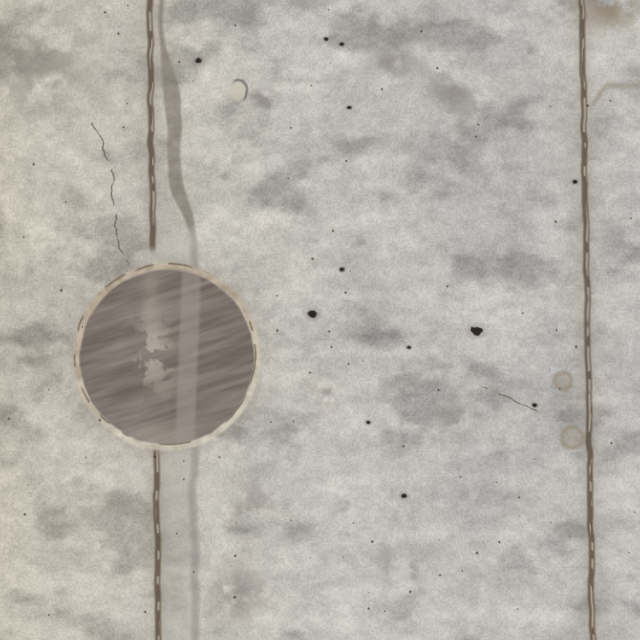
This texture is drawn by a Shadertoy shader. Its source:

```glsl
// Weathered concrete wall: two vertical joints, a filled core hole and a damp drip.
// Value noise makes the mottling; distance functions place the large parts;
// loops place smudges and pits, and a hashed grid adds pinholes.

#define DISC_CENTER vec2(.261, .442)
#define DISC_RADIUS .139
#define BASE_TONE .738
#define MOTTLE .17
#define GRAIN .07
#define SMUDGE .62
#define PIN_GRID 34.
#define PIN_CHANCE .1
#define PALE vec3(.79, .76, .7)
#define TAN vec3(.56, .51, .44)
#define SOOT vec3(.5, .475, .45)
#define HOLE vec3(.13, .11, .09)

vec3 col;
float px;

void paint(vec3 tint, float a) { col = mix(col, tint, clamp(a, 0., 1.)); }

float hash(vec2 p) {
  vec3 q = fract(p.xyx * .1031);
  q += dot(q, q.yzx + 33.33);
  return fract((q.x + q.y) * q.z);
}

float noise(vec2 p) {
  vec2 i = floor(p), f = fract(p);
  f *= f * (3. - 2. * f);
  return mix(mix(hash(i), hash(i + vec2(1, 0)), f.x),
             mix(hash(i + vec2(0, 1)), hash(i + 1.), f.x), f.y);
}

float fbm(vec2 p) {
  float sum = 0., amp = .516;
  for (int i = 0; i < 5; i++) {
    sum += amp * noise(p);
    p = mat2(1.6, 1.2, -1.2, 1.6) * p + 17.3;
    amp *= .5;
  }
  return sum;
}

float fill(float d, float soft) { return 1. - smoothstep(-soft - px, soft + px, d); }

float band(float d, float halfWidth, float soft) { return fill(abs(d) - halfWidth, soft); }

float blob(vec2 d, vec2 size) {
  d /= size;
  return exp(-dot(d, d));
}

// Grimy groove with a chipped pale core
void joint(vec2 p, float x, float a) {
  float d = p.x - x + .004 * (noise(vec2(p.y * 45., x * 9.)) - .5);
  float chips = smoothstep(.4, .65, noise(p * vec2(150, 75)));
  paint(TAN, a * .48 * exp(-abs(d) / .011));
  paint(HOLE * 2.5, a * .72 * band(d, .0046, .0015));
  paint(PALE * .93, a * .75 * chips * band(d - .001, .0017, .001));
}

vec3 concrete(vec2 p, float fine) {
  float broad = fbm(p * 4. + 3.1), mid = fbm(p * vec2(15, 23));
  float tone = BASE_TONE + MOTTLE * (.6 * broad + .8 * mid + .7 * fine - 1.05);
  tone += GRAIN * (noise(p * 370.) - .5);
  tone += .009 * smoothstep(.32, .45, p.x) * sin(p.y * 150. + 5. * broad);
  tone -= .11 * smoothstep(.55, .75, fbm(p * vec2(11, 17) + 9.));
  float warm = .75 * exp(-p.x * 3.2) + .25 * broad;
  return tone * mix(vec3(1, .995, .982), vec3(1.03, .995, .915), warm);
}

// Brushed dark filling with chalky marks
vec3 discFace(vec2 q) {
  float brush = fbm(mat2(.95, -.3, .3, .95) * q * vec2(14, 130) + 50.);
  vec3 face = vec3(.39, .352, .328) + .2 * brush;
  float chalk = blob(q + vec2(.022, -.005), vec2(.032, .055)) * smoothstep(.48, .62, fbm(q * 42. + 30.));
  chalk += .35 * blob(q + vec2(.026, -.1), vec2(.014, .07));
  chalk += .55 * blob(q + vec2(.01, .13), vec2(.07, .025));
  face = mix(face, PALE * .92, min(.75 * chalk, .8));
  return mix(face, vec3(.62, .59, .56), .55 * band(q.x - .033 - .04 * q.y, .015, .003));
}

void mainImage(out vec4 fragColor, in vec2 fragCoord) {
  vec2 p = fragCoord / iResolution.xy, q = p - DISC_CENTER;
  px = .7 / iResolution.y;
  float fine = fbm(p * vec2(65, 80)), rough = fbm(p * 32. + 21.) - .5;
  col = concrete(p, fine);

  // Smudges: center and radius in percent
  vec3 smudges[11] = vec3[11](vec3(71, 85.5, 4.5), vec3(61, 90, 3.2), vec3(51.8, 38.8, 2.9),
    vec3(46.4, 66, 1.8), vec3(56, 61.5, 2.1), vec3(39, 19.5, 4.2), vec3(37, 7.5, 3.8),
    vec3(63, 11, 2.8), vec3(71.7, 34.7, 2.2), vec3(41, 84.5, 3.2), vec3(6, 90, 6.5));
  for (int i = 0; i < 11; i++) {
    vec3 s = smudges[i] * .01;
    paint(SOOT, SMUDGE * blob(p - s.xy, s.zz) * smoothstep(-.14, .16, rough));
  }

  // Brown runoff
  float shelf = .868 - .035 * fill(p.x - .935, .018) + .008 * rough;
  float runoff = blob(p - vec2(.955, .985), vec2(.05, .032)) * smoothstep(-.2, .05, rough);
  runoff += .65 * band(p.y - shelf, .005, .005) * smoothstep(.915, .93, p.x);
  paint(TAN, .8 * runoff);

  // Drip: dark above, pale wash below
  float low = fill(p.y - .63, .03), sway = .008 * noise(vec2(p.y * 30., 2)) - .004;
  float right = sway + .308 - .026 * smoothstep(.61, .74, p.y) - .027 * smoothstep(.84, .95, p.y);
  float left = sway + .302 - .04 * smoothstep(.61, .72, p.y) - .014 * smoothstep(.74, .96, p.y);
  paint(vec3(.485, .455, .415) + .12 * fine, .83 * (1. - low) * fill(max(left - p.x, p.x - right), .002));
  paint(vec3(.7, .685, .66), .42 * low * fill(max(.247 - p.x, p.x - right), .004));
  paint(SOOT, .4 * low * band(p.x - right + .006, .006, .004));

  joint(p, .2487 - .0157 * p.y, 1. - band(p.y - .455, .155, .008));
  joint(p, .926 - .017 * p.y, 1.);

  // Core hole with crumbled rim
  float d = length(q) - DISC_RADIUS + .004 * rough;
  float lower = smoothstep(-.1, .1, .4 * q.x - q.y);
  paint(TAN, .42 * exp(-abs(d) / .012));
  paint(mix(TAN * 1.2, PALE, .25 + .75 * lower) + .25 * (fine - .5), .9 * band(d - .002, .0055, .002));
  paint(discFace(q), fill(d + .003, .0015));
  paint(HOLE * 2.7, .65 * band(d - .006 + .008 * lower, .0012, .001) * smoothstep(.42, .58, noise(p * 55.)));

  // Cracks
  float crackX = .13 + .23 * (.83 - p.y) + .03 * fbm(vec2(p.y * 22., 4));
  float crackY = .398 - .47 * (p.x - .755) + .012 * rough;
  float crack = band(p.x - crackX, .0009, .0009) * band(p.y - .705, .115, .01);
  crack += band(p.y - crackY, .0008, .0009) * band(p.x - .81, .055, .01);
  paint(HOLE * 2., .65 * crack * smoothstep(.25, .5, noise(p * 70.)));

  // Stained rings and a chipped crescent
  for (float k = 0.; k < 2.; k++) {
    float r = length(p - vec2(.88 + .014 * k, .405 - .088 * k)) - .013 - .003 * k + .006 * rough;
    paint(TAN, .55 * band(r, .0025, .003) + .3 * fill(r, .006));
  }
  vec2 c = p - vec2(.372, .859);
  float chip = length(c * vec2(1, .8)) - .013 + .008 * rough;
  paint(PALE, .7 * fill(chip, .002));
  paint(SOOT * .75, .8 * band(chip, .0015, .0015) * smoothstep(-.008, .008, c.x + .5 * c.y));

  // Pits: center and radius in percent
  vec3 pits[12] = vec3[12](vec3(48.8, 51, .75), vec3(31, 90.5, .5), vec3(51, 93.9, .34),
    vec3(53.4, 93.1, .34), vec3(54.6, 83.2, .32), vec3(53.5, 57.9, .4), vec3(63.9, 45.7, .3),
    vec3(57.6, 34, .35), vec3(63.1, 22.5, .4), vec3(89.8, 71.6, .4), vec3(74.5, 48.4, .9), vec3(83.5, 36.7, .35));
  for (int i = 0; i < 12; i++) {
    vec3 s = pits[i] * .01;
    float r = length((p - s.xy) * vec2(.9, 1.15)) + .5 * s.z * (noise(p * 190.) - .5);
    paint(SOOT, .4 * fill(r - s.z * 1.5, s.z * .6));
    paint(HOLE, .9 * fill(r - s.z * .85, .001));
  }

  // Pinholes
  vec2 cell = floor(p * PIN_GRID);
  vec2 spot = (cell + .2 + .6 * vec2(hash(cell + 7.), hash(cell + 51.))) / PIN_GRID;
  float pin = fill(length(p - spot) - .0019 * hash(cell + 83.), .0007);
  paint(HOLE * 2., .75 * pin * step(hash(cell + 29.), PIN_CHANCE) * step(0., d));

  fragColor = vec4(col, 1);
}
```
